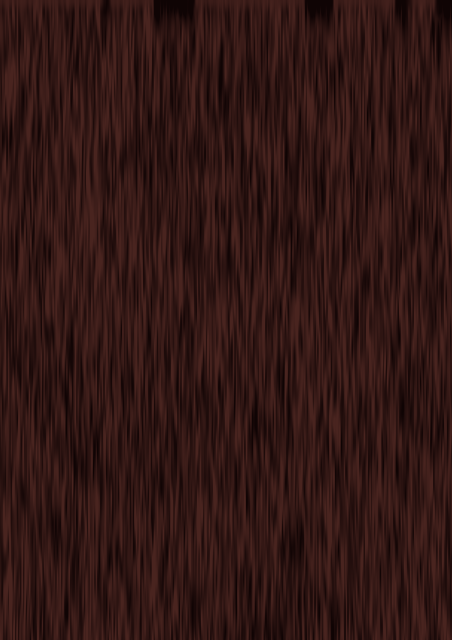
A Shadertoy shader for this texture:

```glsl
const vec3 DARK_WOOD = vec3(0.060, 0.014, 0.015);
const vec3 LIGHT_WOOD = vec3(0.288, 0.142, 0.123);

// Grain cells per canvas height: across, along
const vec2 FINE_GRAIN = vec2(430.0, 24.0);
const vec2 MID_GRAIN = vec2(230.0, 17.0);
const vec2 BROAD_GRAIN = vec2(60.0, 9.0);
const vec2 PATCHES = vec2(16.0, 6.0);
const vec4 LAYER_WEIGHTS = vec4(0.60, 0.34, 0.11, 0.06);

const float MEAN_TONE = 0.59;
const float CONTRAST = 1.52;
const float WAVINESS = 0.0015;
const float WAVE_FREQUENCY = 14.0;

// Dark smears and pale rim along the top edge
const float SMEAR_FREQUENCY = 24.0;
const vec2 SMEAR_THRESHOLD = vec2(0.28, 0.38);
const float SMEAR_LENGTH = 0.085;
const float SMEAR_STRENGTH = 0.85;
const float RIM_LENGTH = 0.022;
const float RIM_TONE = 0.85;

float hash(vec2 p) {
    return fract(sin(dot(p, vec2(12.9898, 78.233))) * 43758.5453);
}

// Smooth noise along one column, shifted so that streak ends do not line up
float columnNoise(float column, float y, float seed) {
    y += 17.0 * hash(vec2(column, seed));
    float row = floor(y);
    float start = hash(vec2(column + seed * 7.3, row));
    float end = hash(vec2(column + seed * 7.3, row + 1.0));
    return mix(start, end, smoothstep(0.0, 1.0, y - row));
}

// Stretched noise blended between neighbouring columns
float streaks(vec2 p, float seed) {
    float column = floor(p.x);
    float left = columnNoise(column, p.y, seed);
    float right = columnNoise(column + 1.0, p.y, seed);
    return mix(left, right, smoothstep(0.0, 1.0, p.x - column));
}

void mainImage(out vec4 fragColor, in vec2 fragCoord) {
    vec2 p = fragCoord / iResolution.y;

    // Slight sideways drift of the fibres
    vec2 q = p;
    q.x += WAVINESS * streaks(vec2(p.x * 30.0, p.y * WAVE_FREQUENCY), 9.0);

    // Layered grain, centred on zero
    vec4 layers = vec4(
        streaks(q * FINE_GRAIN, 1.0),
        streaks(q * MID_GRAIN, 2.0),
        streaks(q * BROAD_GRAIN, 3.0),
        streaks(q * PATCHES, 4.0)) - 0.5;
    float tone = MEAN_TONE + CONTRAST * dot(layers, LAYER_WEIGHTS);

    // Top edge: the grain flattens to a pale rim, broken by dark smears
    float depth = 1.0 - p.y;
    float rim = 1.0 - smoothstep(0.0, RIM_LENGTH, depth);
    tone = mix(tone, RIM_TONE, 0.7 * rim);

    float block = hash(vec2(floor(p.x * SMEAR_FREQUENCY), 5.0));
    float nextBlock = hash(vec2(floor(p.x * SMEAR_FREQUENCY) + 1.0, 5.0));
    block = mix(block, nextBlock, smoothstep(0.0, 1.0, fract(p.x * SMEAR_FREQUENCY)));
    float smear = 1.0 - smoothstep(SMEAR_THRESHOLD.x, SMEAR_THRESHOLD.y, block);
    float reach = SMEAR_LENGTH * (0.7 + 0.6 * layers.x + 0.6 * layers.z);
    float fade = 1.0 - smoothstep(0.0, max(reach, 0.01), depth);
    tone -= SMEAR_STRENGTH * smear * fade;

    fragColor = vec4(mix(DARK_WOOD, LIGHT_WOOD, clamp(tone, 0.0, 1.0)), 1.0);
}
```
